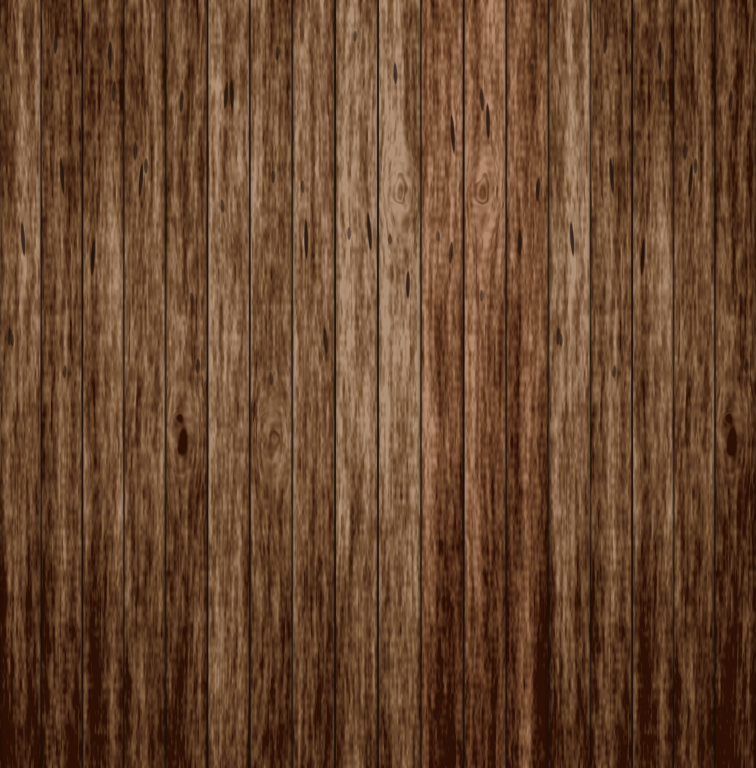
This texture is drawn by a Shadertoy shader. Its source:

```glsl
// Weathered brown wooden wall: upright planks with grain, knots, slits and dark stained feet.
#define PLANKS 18.0       // planks across the canvas
#define CYCLE 13.0        // planks before the boards recur
#define SEAM 0.022        // half width of a seam, in planks
#define GRAIN 0.48        // contrast of the fibres
#define STREAK 0.50       // contrast of the broad streaks
#define STAIN 0.46        // darkening at the foot
#define VIGNETTE 1.1      // darkening at the sides
#define KNOTS 4
#define SLITS 3

const vec3 DARK_WOOD = vec3(0.22, 0.10, 0.04);
const vec3 MID_WOOD = vec3(0.47, 0.33, 0.21);
const vec3 PALE_WOOD = vec3(0.64, 0.51, 0.40);
const vec3 SEAM_COLOR = vec3(0.10, 0.05, 0.03);

float hash(vec2 p) {
    return fract(sin(dot(p, vec2(127.1, 311.7))) * 43758.5453);
}

float noise(vec2 p) {
    vec2 cell = floor(p), f = fract(p);
    f = f * f * (3.0 - 2.0 * f);
    return mix(mix(hash(cell), hash(cell + vec2(1, 0)), f.x),
               mix(hash(cell + vec2(0, 1)), hash(cell + vec2(1, 1)), f.x), f.y);
}

// Zero-centred noise
float vary(vec2 p) { return noise(p) - 0.5; }

vec3 woodColor(float tone) {
    tone = clamp(tone, -0.1, 1.12);
    return tone < 0.6 ? mix(DARK_WOOD, MID_WOOD, tone / 0.6)
                      : mix(MID_WOOD, PALE_WOOD, (tone - 0.6) / 0.4);
}

// Knots: x bends the grain sideways, y changes the tone
vec2 knots(float id, vec2 p) {
    vec2 result = vec2(0);
    for (int i = 0; i < KNOTS; i++) {
        float k = float(i);
        if (id != floor(4.5 + 2.4 * k)) continue;
        vec2 center = vec2(0.4 + 0.2 * hash(vec2(k, 3.0)), i < 2 ? 0.43 : 0.75);
        vec2 q = (p - center) / vec2(0.24, 0.036);
        float r = length(q) + 0.8 * vary(p * vec2(6.0, 70.0));
        float depth = i == 0 ? 0.75 : 0.3;
        float halo = exp(-0.35 * dot(q, q));
        result.x -= 0.2 * q.x * halo;
        result.y += 0.14 * halo - depth * (1.0 - smoothstep(0.25, 0.95, r));
        result.y += 0.16 * sin(11.0 * r) * exp(-r * r);
    }
    return result;
}

// Short tapered slits along the grain
float slits(float id, vec2 p, float px) {
    float dark = 0.0;
    for (int i = 0; i < SLITS; i++) {
        vec2 seed = vec2(id, float(i) * 7.0 + 2.0);
        vec2 q = p - vec2(mix(0.2, 0.8, hash(seed)), mix(0.5, 0.96, hash(seed + 31.0)));
        float size = hash(seed + 57.0);
        float along = q.y / mix(0.008, 0.032, size * size);
        float halfWidth = 0.045 * (1.0 - along * along);
        float across = abs(q.x - q.y * 3.0 * (hash(seed + 83.0) - 0.5));
        float slit = 1.0 - smoothstep(halfWidth - px, halfWidth + px, across);
        dark = max(dark, slit * smoothstep(1.0, 0.7, abs(along)) * mix(0.45, 1.0, size));
    }
    return dark;
}

void mainImage(out vec4 fragColor, in vec2 fragCoord) {
    vec2 uv = fragCoord / iResolution.xy;
    float px = PLANKS / iResolution.x;

    // Plank layout, with slightly uneven widths
    float x = uv.x * PLANKS + 0.06 * sin(6.2832 * uv.x);
    float id = mod(floor(x), CYCLE);
    vec2 p = vec2(fract(x), uv.y);
    float redBoard = step(9.5, id) * step(id, 12.5);

    // Grain follows the knots and wanders a little
    vec2 knot = knots(id, p);
    float gx = p.x + knot.x + 0.12 * vary(vec2(id * 9.0, p.y * 5.0));
    vec2 g = vec2(gx + id * 23.0, p.y);

    // Broad light: bright upper middle, dim sides, stained foot
    float side = uv.x - 0.5;
    float foot = uv.y + 0.22 * vary(g * vec2(5.0, 3.0));
    float tone = 0.80 - VIGNETTE * side * side;
    tone -= STAIN * smoothstep(0.52, -0.02, foot);
    tone -= 0.16 * smoothstep(0.65, 1.0, uv.y);

    // Plank tone, streaks, growth rings, fibres and cross ripples
    tone += 0.17 * (hash(vec2(id, 5.0)) - 0.5) - 0.07 * redBoard;
    tone += STREAK * (1.0 + 0.5 * redBoard) * vary(g * vec2(4.0, 2.2));
    float ring = abs(fract(8.0 * noise(g * vec2(1.6, 2.5))) - 0.5);
    tone += 0.22 * (ring - 0.25);
    tone += GRAIN * vary(g * vec2(11.0, 9.0));
    tone += GRAIN * vary(g * vec2(21.0, 45.0) + 40.0);
    tone += 0.6 * GRAIN * vary(g * vec2(27.0, 150.0) + 90.0);
    tone += 0.13 * vary(g * vec2(2.5, 130.0) + 17.0);

    // Dark pores
    float pore = smoothstep(0.72, 0.95, noise(g * vec2(18.0, 28.0) + 61.0));
    tone += knot.y - 0.25 * pore;

    vec3 color = woodColor(tone);
    color *= mix(vec3(1), vec3(1.02, 0.95, 0.93), redBoard);
    color = mix(color, SEAM_COLOR, 0.85 * slits(id, p, px));

    // Seams: a worn pale lip beside a dark gap of varying strength
    float nearest = floor(x + 0.5);
    float strength = mix(0.6, 0.95, hash(vec2(mod(nearest, CYCLE), 11.0)));
    float gap = abs(x - nearest);
    float lip = smoothstep(0.12, 0.04, p.x) * noise(vec2(id * 5.0, uv.y * 14.0));
    color += 0.11 * lip * color;
    color *= 1.0 - 0.18 * smoothstep(0.12, 0.0, gap);
    float onWall = step(0.5, nearest) * step(nearest, PLANKS - 0.5);
    float seam = 1.0 - smoothstep(SEAM - 0.7 * px, SEAM + 0.7 * px, gap);
    color = mix(color, SEAM_COLOR, seam * strength * onWall);

    fragColor = vec4(color, 1.0);
}
```
